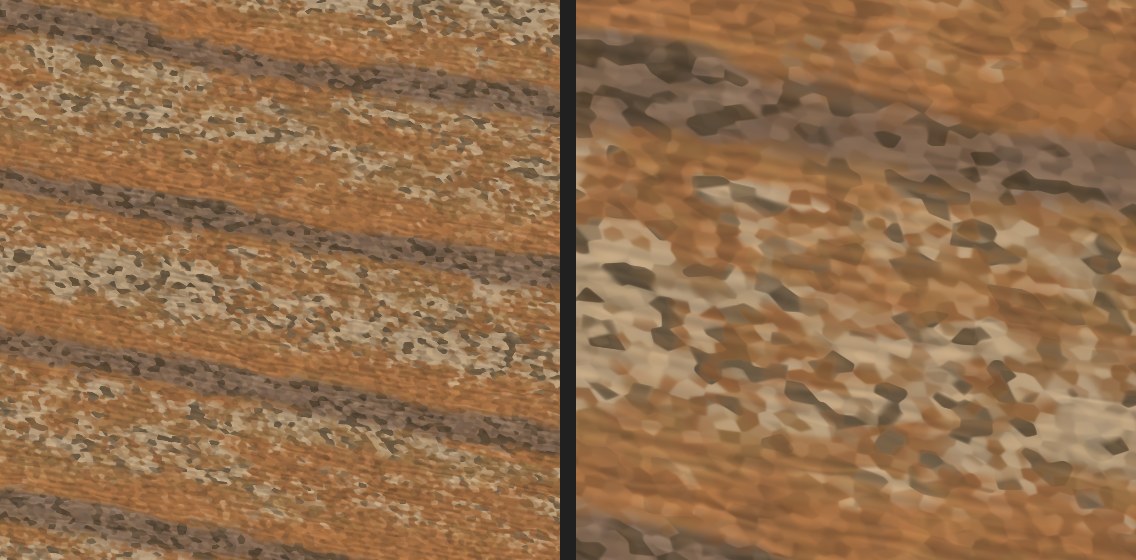
Left: the whole. Right: its middle third, enlarged.
A Shadertoy shader for this texture:

```glsl
const float TAU = 6.2831853;
const vec3 RUST = vec3(0.635, 0.425, 0.255);
const vec3 OCHRE = vec3(0.610, 0.465, 0.295);
const vec3 STRAW = vec3(0.665, 0.580, 0.465);
const vec3 DUSK = vec3(0.470, 0.385, 0.320);
const vec3 SOIL = vec3(0.290, 0.235, 0.165);

vec2 hash2(vec2 p) {
    vec3 q = fract(p.xyx * vec3(0.1031, 0.1030, 0.0973));
    q += dot(q, q.yzx + 33.33);
    return fract((q.xx + q.yz) * q.zy);
}

// Smooth cellular noise: random cell values blended by distance
float cellNoise(vec2 p) {
    vec2 cell = floor(p);
    vec2 local = p - cell;
    float total = 0.0;
    float weights = 0.0;
    for (int y = -1; y <= 1; y++) {
        for (int x = -1; x <= 1; x++) {
            vec2 offset = vec2(x, y);
            vec2 site = hash2(cell + offset + 200.0);
            vec2 away = offset + site - local;
            float weight = exp(-9.0 * dot(away, away));
            total += weight * hash2(cell + offset + 471.0).y;
            weights += weight;
        }
    }
    return total / weights;
}

// Soft bump of height one
float bell(float x, float center, float width) {
    float d = (x - center) / width;
    return exp(-d * d);
}

// Fine parallel furrows, bent and broken by noise
float furrows(vec2 p, float count, float wobble) {
    float wave = sin(TAU * (p.y * count + wobble));
    float broken = cellNoise(p * vec2(14.0, count) + 31.0);
    return wave * smoothstep(0.15, 0.75, broken);
}

void mainImage(out vec4 fragColor, in vec2 fragCoord) {
    vec2 uv = fragCoord / iResolution.xy;

    // Field axes: x along the rows, y across them from the top
    float bend = 0.004 * sin(uv.x * 5.0 + uv.y * 3.0);
    vec2 field = vec2(uv.x, 1.0 - uv.y - 0.172 * uv.x + bend);

    // Noise layers from broad streaks to small specks
    float broad = cellNoise(field * vec2(5.0, 24.0)) - 0.5;
    float patches = cellNoise(field * vec2(24.0, 55.0) + 7.0) - 0.5;
    float grain = cellNoise(field * vec2(100.0, 140.0)) - 0.5;
    float flecks = cellNoise(field * vec2(72.0, 115.0) + 17.0);
    float tint = cellNoise(field * vec2(60.0, 80.0) + 53.0) - 0.5;

    // Repeating rows: dark at phase 0, pale halfway between
    float row = (field.y - 0.026) / 0.293 + 0.05 * broad;
    float phase = row - floor(row + 0.5);
    float strength = mix(0.50, 0.80, mod(floor(row), 2.0));

    float pale = strength * bell(abs(phase), 0.47, 0.17);
    pale += 0.50 * bell(phase, 0.18, 0.09);
    pale += 0.45 * broad + 0.75 * patches + 0.70 * grain;
    pale = smoothstep(0.20, 0.90, pale);

    float dark = bell(phase, 0.0, 0.115);
    dark += 0.25 * broad + 0.35 * patches + 0.25 * grain;
    dark = smoothstep(0.30, 0.80, dark);

    // Bare soil, straw, then the dark rows
    float clean = bell(phase, -0.17, 0.10);
    float ochre = clamp(0.45 + 0.9 * broad + 0.9 * tint - 0.45 * clean, 0.0, 1.0);
    vec3 color = mix(RUST, OCHRE, ochre);
    color = mix(color, STRAW, 0.90 * pale);
    color = mix(color, DUSK, 0.85 * dark);

    // Dark specks gather in the pale and dark rows
    float worn = 0.22 + 0.55 * max(pale, dark);
    worn *= 1.0 - 0.5 * clean;
    color = mix(color, SOIL, worn * smoothstep(0.56, 0.86, flecks));

    // Furrow shading and fine grain
    float lines = furrows(field, 92.0, 0.8 * patches);
    color *= 1.0 + 0.065 * lines + 0.24 * grain + 0.10 * patches;
    color += vec3(0.02, 0.0, -0.02) * tint;

    fragColor = vec4(clamp(color, 0.0, 1.0), 1.0);
}
```
